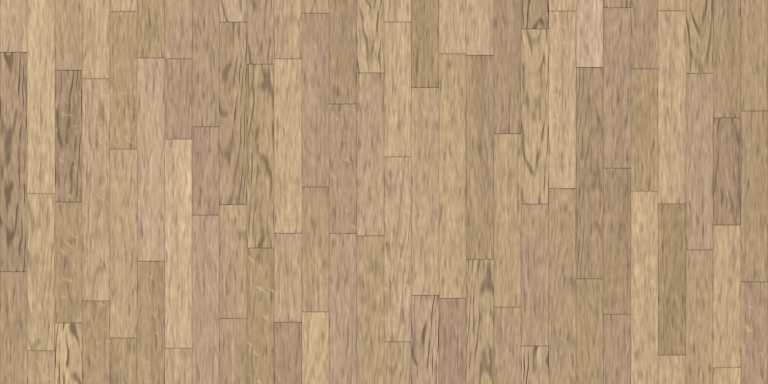
This texture is drawn by a Shadertoy shader. Its source:

```glsl
// Parquet floor of narrow upright oak staves with pores, arched growth rings and ray flecks.

const float STAVE_WIDTH = 1.0 / 14.0;
const float STAVE_LENGTH = 0.43;
const float JOINT_JITTER = 0.55;

const vec3 DARK_OAK = vec3(0.615, 0.525, 0.420);
const vec3 PALE_OAK = vec3(0.790, 0.692, 0.562);
const vec3 ROSE_TINT = vec3(1.015, 0.995, 1.030);
const vec3 HONEY_TINT = vec3(1.005, 1.000, 0.955);
const vec3 RING_INK = vec3(0.350, 0.295, 0.235);
const vec3 RAY_LIGHT = vec3(0.840, 0.750, 0.610);

struct Stave {
    vec2 id;
    vec2 local;      // offset from the stave's axis, in canvas heights
    float seamDist;  // distance to the nearest long side
    float jointDist; // distance to the nearest end
};

vec2 hash2(vec2 p) {
    vec3 q = fract(p.xyx * vec3(0.1031, 0.1030, 0.0973));
    q += dot(q, q.yzx + 33.33);
    return fract((q.xx + q.yz) * q.zy);
}

float corner(vec2 cell, vec2 offset) {
    return dot(hash2(cell) * 2.0 - 1.0, offset);
}

float gradientNoise(vec2 p) {
    vec2 i = floor(p);
    vec2 f = p - i;
    vec2 u = f * f * f * (f * (f * 6.0 - 15.0) + 10.0);
    vec2 e = vec2(1.0, 0.0);
    float low = mix(corner(i, f), corner(i + e.xy, f - e.xy), u.x);
    float high = mix(corner(i + e.yx, f - e.yx), corner(i + e.xx, f - e.xx), u.x);
    return mix(low, high, u.y);
}

// Position of a joint, in stave lengths along its column
float jointAt(float column, float row) {
    return row + JOINT_JITTER * hash2(vec2(column + 7.0, row + 53.0)).x;
}

Stave findStave(vec2 p) {
    float column = floor(p.x / STAVE_WIDTH);
    float y = p.y / STAVE_LENGTH + 9.0 * hash2(vec2(column, 91.0)).y;
    float row = floor(y);
    row -= step(y, jointAt(column, row));
    float start = jointAt(column, row);
    float end = jointAt(column, row + 1.0);

    Stave s;
    s.id = vec2(column, row);
    s.local.x = p.x - (column + 0.5) * STAVE_WIDTH;
    s.local.y = (y - 0.5 * (start + end)) * STAVE_LENGTH;
    s.seamDist = 0.5 * STAVE_WIDTH - abs(s.local.x);
    s.jointDist = min(y - start, end - y) * STAVE_LENGTH;
    return s;
}

// Dark broken lines along nested parabolas
float growthRings(vec2 q, vec2 seed, vec2 shape) {
    float x = q.x - (shape.x - 0.5) * 0.045;
    float slope = mix(4.0, 9.0, shape.y) * (shape.x > 0.5 ? 1.0 : -1.0);
    float warp = 0.9 * gradientNoise(q * vec2(14.0, 6.0) + seed)
               + 0.45 * gradientNoise(q * vec2(40.0, 17.0) + seed);
    float rings = 1100.0 * x * x + slope * q.y + warp;
    float ridge = abs(fract(rings) * 2.0 - 1.0);
    float breaks = smoothstep(-0.28, 0.18, gradientNoise(q * vec2(62.0, 17.0) + seed));
    return smoothstep(0.45, 0.95, ridge) * breaks;
}

// Fine upright fibres: positive is lighter
float fibres(vec2 q, vec2 seed) {
    float streak = gradientNoise(q * vec2(31.0, 2.5) + seed);
    float medium = gradientNoise(q * vec2(97.0, 11.0) + seed);
    float fine = gradientNoise(q * vec2(171.0, 37.0) + seed);
    float pores = smoothstep(0.08, 0.45, gradientNoise(q * vec2(123.0, 21.0) - seed));
    return 0.09 * streak + 0.12 * medium + 0.15 * fine - 0.13 * pores;
}

// Pale slanted flecks
float rayFlecks(vec2 q, vec2 seed) {
    float wave = gradientNoise(q * vec2(20.0, 9.0) + seed);
    vec2 slanted = vec2(q.x * 48.0 + wave, q.y * 62.0 + q.x * 40.0 + wave);
    return smoothstep(0.18, 0.45, gradientNoise(slanted + seed));
}

float gap(float dist, float width, float pixel) {
    return 1.0 - smoothstep(0.0, width + pixel, dist);
}

void mainImage(out vec4 fragColor, in vec2 fragCoord) {
    float pixel = 1.0 / iResolution.y;
    Stave s = findStave(fragCoord * pixel);
    vec2 tone = hash2(s.id + 11.0);
    vec2 shape = hash2(s.id + 37.0);
    vec2 figure = hash2(s.id + 71.0);
    vec2 seed = floor(hash2(s.id + 101.0) * 400.0) + shape;

    // Stave colour and fibres
    vec3 wood = mix(DARK_OAK, PALE_OAK, 0.6 * tone.x + 0.4 * shape.y);
    wood *= mix(ROSE_TINT, HONEY_TINT, tone.y);
    wood *= 1.02 + fibres(s.local, seed);

    // Bold rings on a few staves, faint ones elsewhere
    float ringStrength = mix(0.08, 0.62, smoothstep(0.62, 0.95, figure.x));
    wood = mix(wood, RING_INK, ringStrength * growthRings(s.local, seed, shape));
    float rayStrength = 0.45 * smoothstep(0.75, 1.0, figure.y);
    wood = mix(wood, RAY_LIGHT, rayStrength * rayFlecks(s.local, seed));

    // Tight gaps between staves
    wood *= 1.0 - 0.10 * gap(s.seamDist, 0.001, pixel);
    wood *= 1.0 - 0.16 * gap(s.jointDist, 0.001, pixel);
    fragColor = vec4(wood, 1.0);
}
```
